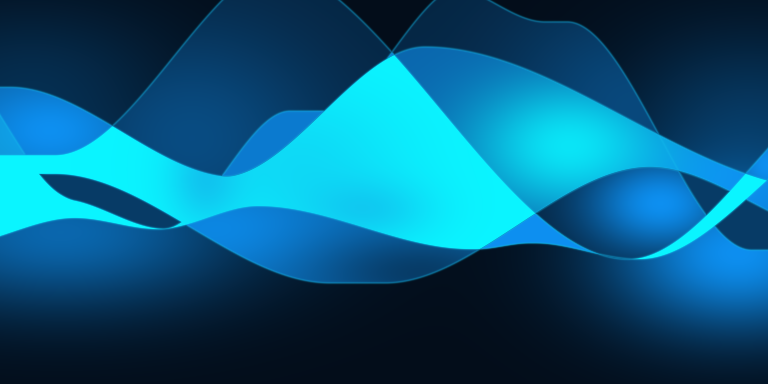
Write a WebGL 1 fragment shader that draws this background.

```glsl
precision highp float;
// Translucent blue and cyan ribbons crossing on a dark ground.
// Five smooth curves cut the canvas into cells; each cell is filled
// with a colour shaded by soft elliptical glows, then edges are lit.

uniform vec2 u_resolution;

#define INK vec3(0.01, 0.05, 0.10)
#define NAVY vec3(0.02, 0.14, 0.25)
#define OCEAN vec3(0.04, 0.40, 0.68)
#define AZURE vec3(0.05, 0.56, 0.94)
#define SKY vec3(0.07, 0.72, 0.92)
#define CYAN vec3(0.04, 0.96, 1.0)
#define LINE_WIDTH 0.0028
#define LINE_LIGHT 0.42

// Smooth climb (or fall) of height h between a and b.
float ramp(float x, float a, float b, float h) {
  return h * smoothstep(a, b, x);
}

// Soft elliptical spot of light.
float glow(vec2 p, vec2 centre, vec2 radius) {
  vec2 q = (p - centre) / radius;
  return exp(-dot(q, q));
}

// Heights of the four upper curves: crest, swing, bump, sweep.
vec4 upperCurves(float x) {
  float crest = 0.773 + ramp(x, 0.026, 0.612, -0.234)
    + ramp(x, 0.578, 1.107, 0.339) + ramp(x, 1.107, 2.161, -0.372);
  float swing = 0.596 + ramp(x, 0.143, 0.755, 0.505)
    + ramp(x, 0.664, 1.635, -0.776) + ramp(x, 1.635, 2.292, 0.495);
  float bump = 0.857 + ramp(x, -0.156, 0.195, -0.375)
    + ramp(x, 0.156, 0.43, -0.078) + ramp(x, 0.424, 0.755, 0.307)
    + ramp(x, 0.846, 1.211, 0.328) + ramp(x, 1.159, 1.419, -0.096)
    + ramp(x, 1.477, 1.958, -0.594);
  float sweep = 0.547 + ramp(x, 0.143, 0.859, -0.284)
    + ramp(x, 1.003, 1.693, 0.302) + ramp(x, 1.693, 2.214, -0.18);
  return vec4(crest, swing, bump, sweep);
}

// Height of the lower rim of the bright ribbon.
float rimCurve(float x) {
  return 0.359 + ramp(x, -0.13, 0.195, 0.073) + ramp(x, 0.195, 0.411, -0.029)
    + ramp(x, 0.411, 0.672, 0.06) + ramp(x, 0.672, 1.224, -0.112)
    + ramp(x, 1.237, 1.38, 0.016) + ramp(x, 1.393, 1.661, -0.042)
    + ramp(x, 1.667, 2.292, 0.378);
}

// Dark ground lit from the sides.
vec3 ground(vec2 p) {
  float light = 0.68 * glow(p, vec2(0.16, 0.39), vec2(0.5, 0.2))
    + 0.95 * glow(p, vec2(1.92, 0.33), vec2(0.34, 0.2))
    + 0.24 * glow(p, vec2(0.08, 0.78), vec2(0.4, 0.22))
    + 0.32 * glow(p, vec2(1.95, 0.68), vec2(0.35, 0.25));
  return mix(INK, AZURE, min(light, 1.0));
}

// Dim veil above the crest.
vec3 veil(vec2 p) {
  float light = 0.6 * glow(p, vec2(0.5, 0.64), vec2(0.36, 0.3))
    + 0.55 * glow(p, vec2(1.65, 0.72), vec2(0.36, 0.3));
  vec3 col = mix(NAVY, OCEAN, min(light, 1.0));
  return mix(col, AZURE, glow(p, vec2(2.0, 0.57), vec2(0.12)));
}

// Blue band between crest and sweep.
vec3 band(vec2 p) {
  float light = glow(p, vec2(0.13, 0.66), vec2(0.2, 0.12))
    + 0.8 * glow(p, vec2(0.57, 0.4), vec2(0.3, 0.14))
    + glow(p, vec2(1.9, 0.53), vec2(0.3, 0.2));
  vec3 col = mix(OCEAN, AZURE, min(light, 1.0));
  col = mix(col, NAVY, 0.65 * glow(p, vec2(1.1, 0.29), vec2(0.28, 0.1)));
  return mix(col, CYAN, 0.88 * glow(p, vec2(1.48, 0.62), vec2(0.26, 0.17)));
}

// Bright ribbon with a few cooler patches.
vec3 ribbon(vec2 p) {
  float cool = 0.45 * glow(p, vec2(0.78, 0.57), vec2(0.28, 0.2))
    + 0.5 * glow(p, vec2(0.97, 0.45), vec2(0.16, 0.08))
    + 0.6 * glow(p, vec2(0.53, 0.53), vec2(0.09, 0.12));
  return mix(CYAN, SKY, min(cool, 1.0));
}

void main() {
  vec2 p = gl_FragCoord.xy / u_resolution * vec2(2.0, 1.0);
  float soft = 0.8 / u_resolution.y;
  const float STEP = 0.002;

  // Signed distance below each curve, corrected for its slope.
  vec4 curves = upperCurves(p.x);
  vec4 slope = (upperCurves(p.x + STEP) - curves) / STEP;
  float rim = rimCurve(p.x);
  float rimSlope = (rimCurve(p.x + STEP) - rim) / STEP;
  vec4 depth = (curves - p.y) / sqrt(1.0 + slope * slope);
  float rimDepth = (rim - p.y) / sqrt(1.0 + rimSlope * rimSlope);
  vec4 below = smoothstep(-soft, soft, depth);
  float crest = below.x, swing = below.y, bump = below.z, sweep = below.w;
  float aboveRim = 1.0 - smoothstep(-soft, soft, rimDepth);

  // Cells from back to front.
  vec3 col = mix(ground(p), veil(p), max(swing, bump) * (1.0 - crest));
  col = mix(col, mix(OCEAN, AZURE, 0.5), bump * swing * (1.0 - crest));
  col = mix(col, band(p), crest * (1.0 - sweep));
  float corner = crest * bump * (1.0 - swing) * step(p.x, 0.2);
  col = mix(col, SKY, 0.5 * corner);
  vec3 lens = mix(NAVY, AZURE, glow(p, vec2(1.72, 0.47), vec2(0.2, 0.13)));
  col = mix(col, lens, sweep * (1.0 - swing) * bump);
  float hollow = sweep * (1.0 - bump);
  col = mix(col, mix(NAVY, OCEAN, 0.35), hollow);
  float wedge = sweep * swing * aboveRim * step(0.9, p.x) * step(p.x, 1.64);
  col = mix(col, AZURE, wedge);
  float bright = crest * swing * aboveRim;
  bright *= (1.0 - wedge) * (1.0 - hollow * step(p.x, 0.8));
  col = mix(col, ribbon(p), bright);

  // Fine light along the edges.
  vec4 lines = exp(-depth * depth / (LINE_WIDTH * LINE_WIDTH));
  lines.w *= smoothstep(0.09, 0.13, p.x);
  float rimLine = exp(-rimDepth * rimDepth / (LINE_WIDTH * LINE_WIDTH));
  float edge = max(max(max(lines.x, lines.y), max(lines.z, lines.w)), rimLine);
  col = mix(col, SKY, LINE_LIGHT * edge * (1.0 - bright));
  gl_FragColor = vec4(col, 1.0);
}
```
